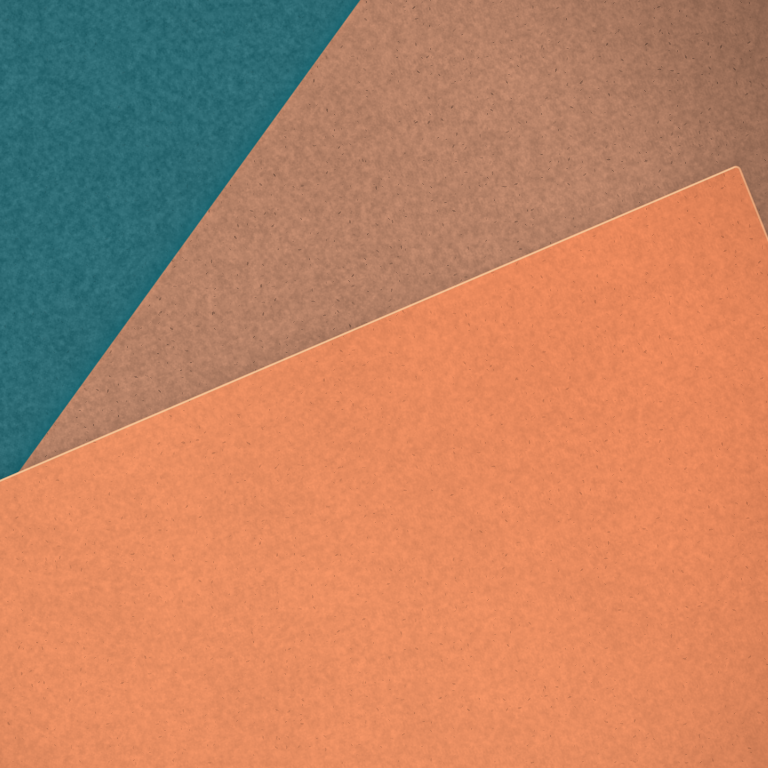
Reproduce this background procedurally as a three.js fragment shader.

```glsl
// Three overlapping sheets of coarse craft paper: teal, brown and orange.
// Signed distances to straight cuts place the sheets; value noise gives the
// pulp grain, jittered cells give the dark fibres, and a soft vignette shades it.

#define TEAL vec3(0.175, 0.420, 0.455)
#define BROWN vec3(0.715, 0.510, 0.405)
#define ORANGE vec3(0.912, 0.556, 0.382)
#define CREAM vec3(0.960, 0.800, 0.620)
#define EDGE_SOFT 0.0013
#define RIM_WIDTH 0.0026
#define CORNER_RADIUS 0.007
#define GRAIN_SCALE 150.0
#define FIBRE_CELLS 60.0

varying vec2 vUv;

float hash(vec2 p) {
  return fract(sin(dot(p, vec2(127.1, 311.7))) * 43758.5453);
}

float valueNoise(vec2 p) {
  vec2 cell = floor(p);
  vec2 f = fract(p);
  f = f * f * (3.0 - 2.0 * f);
  float low = mix(hash(cell), hash(cell + vec2(1.0, 0.0)), f.x);
  float high = mix(hash(cell + vec2(0.0, 1.0)), hash(cell + vec2(1.0, 1.0)), f.x);
  return mix(low, high, f.y);
}

// Signed distance to the line a-b, positive on its left.
float lineSide(vec2 p, vec2 a, vec2 b) {
  vec2 along = normalize(b - a);
  return along.x * (p.y - a.y) - along.y * (p.x - a.x);
}

// Quarter-plane with a rounded corner, negative inside.
float roundedCorner(vec2 sides, float radius) {
  vec2 q = sides + radius;
  return min(max(q.x, q.y), 0.0) + length(max(q, 0.0)) - radius;
}

// Coverage of the region where d is negative.
float cover(float d) {
  return 1.0 - smoothstep(-EDGE_SOFT, EDGE_SOFT, d);
}

// Pulp grain around zero, in three octaves.
float paperGrain(vec2 p) {
  float sum = 0.0;
  float weight = 0.45;
  vec2 q = p * GRAIN_SCALE;
  for (int i = 0; i < 3; i++) {
    sum += weight * (valueNoise(q) - 0.5);
    q = mat2(1.5, 1.0, -1.0, 1.5) * q + 17.3;
    weight *= 0.85;
  }
  return sum;
}

// Sparse short fibres, each turned and placed at random in its cell.
float fibres(vec2 p) {
  float ink = 0.0;
  for (int i = 0; i < 2; i++) {
    vec2 q = p * FIBRE_CELLS * (1.0 + 0.6 * float(i)) + 9.7 * float(i);
    vec2 cell = floor(q);
    vec2 center = 0.3 + 0.4 * vec2(hash(cell + 3.1), hash(cell + 7.9));
    float angle = 6.2832 * hash(cell + 13.7);
    vec2 r = fract(q) - center;
    r = vec2(cos(angle) * r.x + sin(angle) * r.y, cos(angle) * r.y - sin(angle) * r.x);
    float shape = 1.0 - smoothstep(0.4, 1.2, length(r / vec2(0.17, 0.08)));
    ink += shape * step(0.72, hash(cell + 21.3)) * hash(cell + 31.7);
  }
  return min(ink, 1.0);
}

void main() {
  vec2 p = vUv;

  // Cuts of the sheets.
  vec2 corner = vec2(0.962, 0.786);
  float tealSide = lineSide(p, vec2(0.026, 0.388), vec2(0.469, 1.0));
  float topSide = lineSide(p, vec2(0.0, 0.375), corner);
  float rightSide = lineSide(p, corner, vec2(1.0, 0.691));
  float orangeDist = roundedCorner(vec2(topSide, rightSide), CORNER_RADIUS);
  float tealMask = cover(-tealSide);
  float orangeMask = cover(orangeDist);

  // Shared paper texture.
  float grain = paperGrain(p);
  float mottle = valueNoise(p * 9.0) + 0.6 * valueNoise(p * 24.0) - 0.8;
  float ink = fibres(p);

  // Brown sheet, shaded to the upper right, with a warm lit cut.
  vec3 brown = BROWN * (1.0 + 0.22 * grain + 0.025 * mottle - 0.24 * ink);
  brown *= 1.0 - 0.24 * smoothstep(0.35, 0.80, distance(p, vec2(0.42, 0.62)));
  brown += vec3(0.07, 0.02, 0.0) * exp(-abs(tealSide) / 0.003);

  // Teal sheet, purer and deeper along the cut.
  vec3 teal = TEAL * (1.0 + 0.03 * mottle - 0.08 * ink) + 0.12 * grain;
  teal = mix(teal, vec3(0.06, 0.39, 0.44), 0.7 * exp(-max(tealSide, 0.0) / 0.010));

  // Orange sheet, richer at the top and dimmed at the lower corners.
  vec3 orange = ORANGE * (1.0 + 0.13 * grain + 0.025 * mottle - 0.13 * ink);
  orange += vec3(0.0, -0.025, -0.025) * smoothstep(0.3, 0.85, p.x * 0.5 + p.y * 0.6);
  orange *= 1.0 - 0.13 * smoothstep(0.45, 0.85, distance(p, vec2(0.42, 0.40)));

  // Stack the sheets and light the rim of the top one.
  vec3 color = mix(brown, teal, tealMask);
  color *= 1.0 - 0.08 * exp(-max(orangeDist, 0.0) / 0.012);
  color = mix(color, orange, orangeMask);
  float rim = orangeMask * (1.0 - smoothstep(0.4, 1.3, -orangeDist / RIM_WIDTH));
  float rimFade = mix(0.9, 0.5, smoothstep(-0.01, 0.0, rightSide));
  color = mix(color, CREAM, rim * rimFade);

  gl_FragColor = vec4(clamp(color, 0.0, 1.0), 1.0);
}
```
